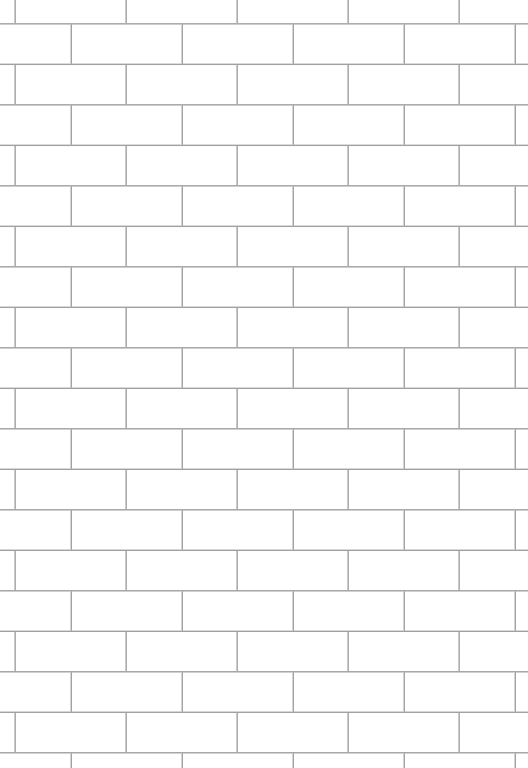
Write a WebGL 2 fragment shader that draws this pattern.

```glsl
#version 300 es
precision highp float;
// White running-bond brick wall with thin grey mortar lines.

// Lengths are fractions of the canvas height.
#define BRICK_SIZE vec2(0.14453, 0.05273)
#define WALL_ORIGIN vec2(0.01973, 0.01982)
#define ROW_SHIFT 0.5054
#define LINE_WIDTH 0.00186
#define BRICK_COLOR vec3(1.0)
#define MORTAR_COLOR vec3(0.63)

uniform vec2 u_resolution;
out vec4 fragColor;

// Signed distance to the nearest multiple of period.
float nearestLine(float position, float period) {
    return position - period * round(position / period);
}

// Share of a pixel covered by a line whose centre is offset from it.
float lineCoverage(float offset, float pixel) {
    float halfWidth = 0.5 * LINE_WIDTH;
    float high = min(offset + 0.5 * pixel, halfWidth);
    float low = max(offset - 0.5 * pixel, -halfWidth);
    return clamp((high - low) / pixel, 0.0, 1.0);
}

void main() {
    float pixel = 1.0 / u_resolution.y;
    vec2 wall = gl_FragCoord.xy * pixel - WALL_ORIGIN;

    // Every other course slides sideways by about half a brick.
    float course = floor(wall.y / BRICK_SIZE.y);
    float shift = mod(course, 2.0) * ROW_SHIFT * BRICK_SIZE.x;

    // Bed joints run across, head joints run down each course.
    float bed = lineCoverage(nearestLine(wall.y, BRICK_SIZE.y), pixel);
    float head = lineCoverage(nearestLine(wall.x - shift, BRICK_SIZE.x), pixel);
    float mortar = max(bed, head);

    fragColor = vec4(mix(BRICK_COLOR, MORTAR_COLOR, mortar), 1.0);
}
```
